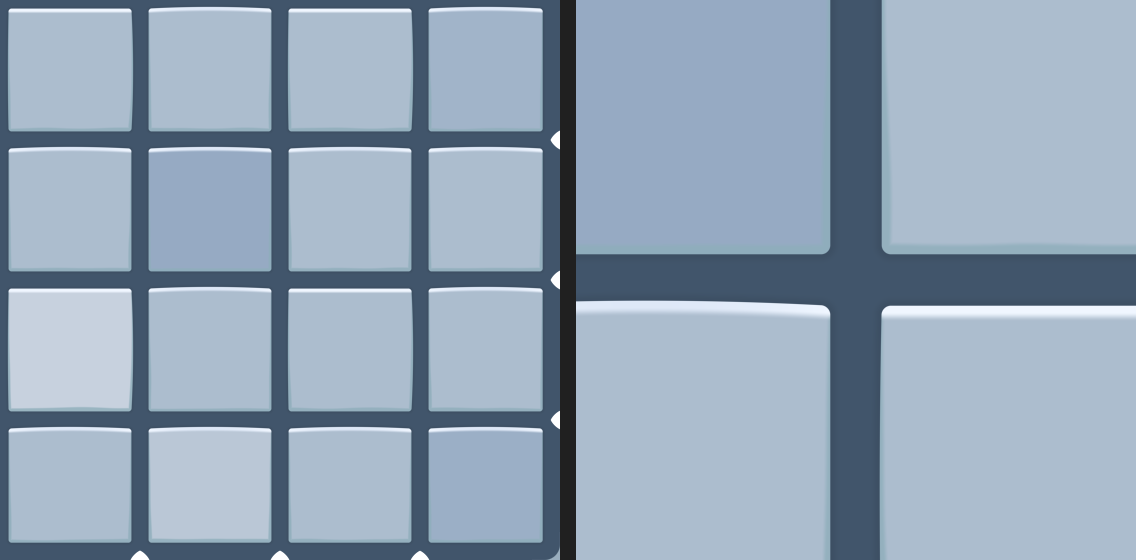
Left: the whole. Right: its middle third, enlarged.
Give the GLSL for this pattern, as a Shadertoy shader.

```glsl
// Four by four glazed blue-grey tiles set in dark grout, last column and row shorter.
// Each tile is a rounded box with a bowed edge, a bright top glint and a teal rim
// that widens downward; pale rounded notches bite into the right and bottom borders.

#define COUNT 4.0
#define MARGIN 0.0153
#define TRIM 0.0156
#define CORNER 0.0055
#define BOW 0.0030
#define GLINT 0.0085
#define RIM 0.0065
#define NOTCH 0.0170
#define BASE vec3(0.675, 0.740, 0.808)
#define GROUT vec3(0.255, 0.333, 0.418)
#define RIM_COLOR vec3(0.555, 0.680, 0.730)

// Glaze shade per tile, row by row from the top: below 0 darker, above 0 paler
const float TONE[16] = float[16](
    0.0,  0.0, 0.0, -0.5,
    0.0, -1.0, 0.0,  0.0,
    1.0,  0.0, 0.0,  0.0,
    0.0,  0.5, 0.0, -0.75);

vec2 hash2(vec2 p) {
    p = vec2(dot(p, vec2(127.1, 311.7)), dot(p, vec2(269.5, 183.3)));
    return fract(sin(p) * 43758.5);
}

float gradCorner(vec2 cell, vec2 f, vec2 o) {
    return dot(hash2(cell + o) * 2.0 - 1.0, f - o);
}

float gradientNoise(vec2 p) {
    vec2 i = floor(p), f = p - i;
    vec2 w = f * f * (3.0 - 2.0 * f);
    return mix(mix(gradCorner(i, f, vec2(0, 0)), gradCorner(i, f, vec2(1, 0)), w.x),
               mix(gradCorner(i, f, vec2(0, 1)), gradCorner(i, f, vec2(1, 1)), w.x), w.y);
}

float roundedBox(vec2 p, vec2 halfSize, float r) {
    vec2 d = abs(p) - halfSize + r;
    return length(max(d, 0.0)) + min(max(d.x, d.y), 0.0) - r;
}

// Soft diamond at every inner grid line; e = (depth from border, position along it)
float notch(vec2 e) {
    float k = clamp(round(e.y * COUNT), 1.0, COUNT - 1.0);
    vec2 a = abs(vec2(e.x, e.y - k / COUNT));
    float size = NOTCH * (0.93 + 0.14 * hash2(vec2(k, 7.0)).x);
    return pow(pow(a.x, 1.3) + pow(a.y, 1.3), 1.0 / 1.3) - size;
}

float coverage(float d, float px) {
    return 1.0 - smoothstep(-0.75 * px, 0.75 * px, d);
}

vec3 glaze(vec2 id) {
    float tone = TONE[int(id.x + id.y * COUNT)];
    vec3 extreme = tone < 0.0 ? vec3(0.588, 0.668, 0.765) : vec3(0.780, 0.820, 0.870);
    return mix(BASE, extreme, abs(tone));
}

void mainImage(out vec4 fragColor, in vec2 fragCoord) {
    vec2 p = fragCoord / iResolution.xy;
    vec2 q = vec2(p.x, 1.0 - p.y);              // y runs down from the top
    float px = 1.0 / min(iResolution.x, iResolution.y);

    // Tile cell and its box
    vec2 id = min(floor(q * COUNT), COUNT - 1.0);
    vec2 low = vec2(MARGIN);
    vec2 high = 1.0 / COUNT - MARGIN - TRIM * step(COUNT - 1.5, id);
    vec2 halfSize = 0.5 * (high - low);
    vec2 local = q - id / COUNT - 0.5 * (low + high);
    vec2 u = local / halfSize;

    // Alternate tiles bow at the sides, the others at the top
    float sideBow = 1.0 - min(mod(id.x, 2.0) + mod(id.y, 2.0), 1.0);
    vec2 arch = max(1.0 - u.yx * u.yx, 0.0);
    float right = step(0.0, local.x);
    halfSize.x += BOW * sideBow * arch.x * mix(0.4, 1.0, right);
    halfSize.y += BOW * (1.0 - sideBow) * arch.y * step(local.y, 0.0);
    float d = roundedBox(local, halfSize, CORNER);

    // Grout, a touch darker beside the tiles
    vec3 color = GROUT * mix(0.93, 1.0, smoothstep(0.0, 0.006, d));

    // Glazed face with an uneven teal rim on the sides and bottom
    float wobble = gradientNoise(u * 1.3 + id * 5.7);
    float down = clamp(0.5 + 0.5 * u.y, 0.0, 1.0);
    float sideRim = RIM * mix(0.15, 0.85, down) * (1.0 + 0.6 * wobble);
    float bottomRim = RIM * (0.95 + 0.6 * wobble);
    float inset = min(halfSize.x - abs(local.x) - sideRim, halfSize.y - local.y - bottomRim);
    vec3 rim = mix(RIM_COLOR, glaze(id), 0.2);
    vec3 tile = mix(rim, glaze(id), smoothstep(-0.002, 0.0015, inset));

    // Top glint, bluer where the edge bows
    float depth = local.y + halfSize.y;
    vec3 glint = mix(vec3(0.94, 0.965, 1.0), vec3(0.87, 0.91, 0.97),
                     (1.0 - sideBow) * arch.y);
    tile = mix(tile, glint, 1.0 - smoothstep(0.45 * GLINT, 1.1 * GLINT, depth));
    color = mix(color, tile, coverage(d, px));

    // Clipped lower right corner and border notches
    float panel = roundedBox(q - 0.5, vec2(0.5), 0.028);
    float cornerMask = step(0.95, min(q.x, q.y));
    color = mix(color, vec3(0.60, 0.68, 0.74), cornerMask * (1.0 - coverage(panel, px)));
    float bites = min(notch(vec2(1.0 - q.x, q.y)), notch(vec2(1.0 - q.y, q.x)));
    color = mix(color, vec3(1.0), coverage(bites, px));

    fragColor = vec4(color, 1.0);
}
```
